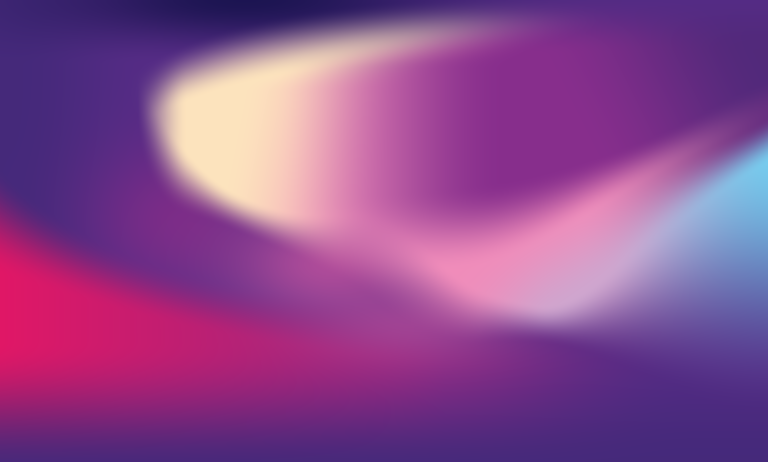
This background is drawn by a Shadertoy shader. Its source:

```glsl
// A soft mesh-like gradient: a cream and pink ribbon folds around a plum hollow,
// with a crimson glow at lower left and a cyan wing at right over indigo.
// Each part is a smooth mask between curves in 0..1 canvas space, layered in order.

const vec3 INDIGO   = vec3(0.27, 0.16, 0.48);
const vec3 NAVY     = vec3(0.11, 0.08, 0.32);
const vec3 VIOLET   = vec3(0.50, 0.17, 0.53);
const vec3 PLUM     = vec3(0.53, 0.18, 0.55);
const vec3 CRIMSON  = vec3(0.88, 0.09, 0.40);
const vec3 MAUVE    = vec3(0.72, 0.31, 0.61);
const vec3 CREAM    = vec3(0.99, 0.89, 0.74);
const vec3 PINK     = vec3(0.94, 0.55, 0.73);
const vec3 LAVENDER = vec3(0.81, 0.65, 0.81);
const vec3 CYAN     = vec3(0.46, 0.81, 0.94);

// Bell curve along one axis
float bell(float x, float center, float width) {
    float d = (x - center) / width;
    return exp(-d * d);
}

// Elliptical soft glow
float glow(vec2 p, vec2 center, vec2 radius) {
    return bell(p.x, center.x, radius.x) * bell(p.y, center.y, radius.y);
}

// Soft step around zero: 0 below -width, 1 above +width
float softEdge(float d, float width) {
    return smoothstep(-width, width, d);
}

// Indigo field with a navy top and violet halo
vec3 backdrop(vec2 p) {
    vec3 color = mix(INDIGO, vec3(0.33, 0.17, 0.52), smoothstep(0.0, 0.25, p.y) * smoothstep(0.02, 0.2, p.x));
    color = mix(color, NAVY, smoothstep(0.86, 1.0, p.y) * bell(p.x, 0.32, 0.25));
    color = mix(color, VIOLET, 0.85 * glow(p, vec2(0.23, 0.53), vec2(0.11, 0.15)));
    return mix(color, MAUVE, 0.9 * glow(p, vec2(0.43, 0.43), vec2(0.13, 0.12)));
}

// Crimson bank, fading to the right and toward the floor
vec3 addCrimson(vec3 color, vec2 p) {
    float crest = 0.25 + 0.27 * exp(-4.0 * p.x);
    float width = 0.035 + 0.08 * exp(-8.0 * p.x) + 0.06 * p.x;
    float mask = softEdge(crest - p.y, width) * smoothstep(-0.03, 0.26, p.y);
    mask *= 1.0 - smoothstep(0.5, 0.9, p.x);
    vec3 bank = mix(CRIMSON, vec3(0.56, 0.16, 0.51), clamp(p.x / 0.58, 0.0, 1.0));
    color = mix(color, bank, mask);
    return mix(color, MAUVE, 0.65 * glow(p, vec2(0.54, 0.30), vec2(0.14, 0.085)));
}

// Coverage of the folded ribbon between its upper and lower outlines
float ribbonMask(vec2 p) {
    float run = max(p.x - 0.18, 0.0);
    float right = smoothstep(0.7, 1.0, p.x);
    float top = 0.826 + 0.163 * (1.0 - exp(-6.0 * run));
    float bottom = 0.826 - 0.56 * (1.0 - exp(-2.0 * sqrt(run)));
    bottom += 0.14 * right - 0.1 * smoothstep(0.45, 0.63, p.x);
    float width = 0.04 + 0.06 * bell(p.x, 0.52, 0.1) + 0.05 * bell(p.x, 0.2, 0.06);
    width = mix(width, 0.30, right);
    float upper = smoothstep(-0.03, 0.1, top - p.y);
    return upper * softEdge(p.y - bottom, width) * smoothstep(0.165, 0.245, p.x);
}

// Cream to pink body, dimming toward the right tip
vec3 ribbonColor(vec2 p) {
    float lift = 0.25 * smoothstep(0.8, 0.98, p.y);
    float blush = smoothstep(0.30, 0.52, p.x - lift + 0.12 * (0.7 - p.y));
    vec3 color = mix(CREAM, PINK, blush);
    return mix(color, vec3(0.40, 0.18, 0.50), smoothstep(0.75, 1.02, p.x));
}

// Plum hollow enclosed by the fold
vec3 addHollow(vec3 color, vec2 p) {
    float d = p.x - 0.66;
    float valley = 0.47 + 0.45 * (d + sqrt(d * d + 0.01));
    float width = mix(0.09, 0.04, smoothstep(0.6, 0.9, p.x));
    float shift = 0.15 * smoothstep(0.85, 0.97, p.y);
    float mask = softEdge(p.y - valley - 0.01, width) * smoothstep(0.36, 0.66, p.x - shift);
    float shade = smoothstep(0.75, 1.05, p.x + 0.3 * (p.y - 0.7));
    return mix(color, mix(PLUM, vec3(0.32, 0.16, 0.48), shade), mask);
}

// Lavender to cyan wing under a rising diagonal
vec3 addWing(vec3 color, vec2 p) {
    float diagonal = 0.37 + 0.97 * (p.x - 0.664);
    float width = mix(0.13, 0.05, smoothstep(0.66, 1.0, p.x));
    float mask = softEdge(diagonal - p.y, width) * smoothstep(0.55, 0.72, p.x);
    return mix(color, mix(LAVENDER, CYAN, smoothstep(0.78, 1.02, p.x)), mask);
}

void mainImage(out vec4 fragColor, in vec2 fragCoord) {
    vec2 p = fragCoord / iResolution.xy;

    vec3 field = addCrimson(backdrop(p), p);
    vec3 ribbon = addWing(addHollow(ribbonColor(p), p), p);

    fragColor = vec4(mix(field, ribbon, ribbonMask(p)), 1.0);
}
```
